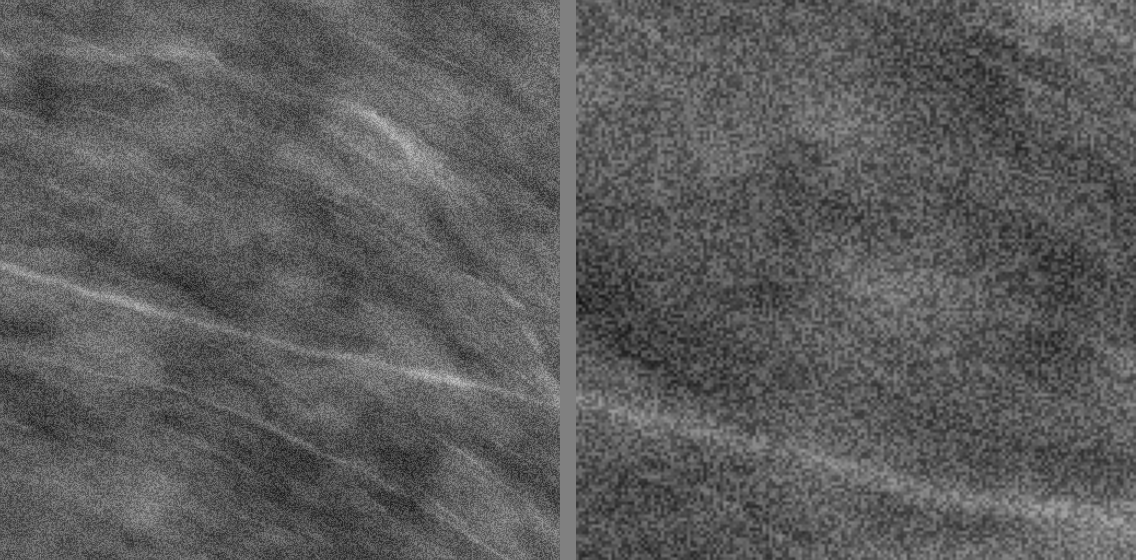
Left, the full canvas; right, a detail of the centre.
Reproduce this texture procedurally as a WebGL 1 fragment shader.

```glsl
precision highp float;
// Draws soft grey fibrous tissue: slanting streaks, bright strands and fine film grain.
uniform vec2 u_resolution;

float hash(vec2 p) {
  vec3 h = fract(vec3(p.xyx) * vec3(0.1031, 0.1030, 0.0973));
  h += dot(h, h.yzx + 33.33);
  return fract((h.x + h.y) * h.z);
}

float noise(vec2 p) {
  vec2 cell = floor(p), f = fract(p);
  f = f * f * (3.0 - 2.0 * f);
  float low = mix(hash(cell), hash(cell + vec2(1.0, 0.0)), f.x);
  float high = mix(hash(cell + vec2(0.0, 1.0)), hash(cell + 1.0), f.x);
  return mix(low, high, f.y);
}

float fbm(vec2 p) {
  float sum = 0.0, weight = 1.0, total = 0.0;
  for (int i = 0; i < 5; i++) {
    sum += weight * noise(p);
    total += weight;
    weight *= 0.7;
    p = p * 1.93 + vec2(17.3, 31.7);
  }
  return sum / total;
}

// Soft profile of a strand at a signed distance from its centre line
float strand(float offset, float width) {
  float d = offset / width;
  return exp(-d * d);
}

// Thin, faintly bent fibres scattered along the local flow
float fibres(vec2 p) {
  float sum = 0.0;
  for (int i = 0; i < 44; i++) {
    float id = float(i) + 3.0;
    vec2 centre = vec2(hash(vec2(id, 1.0)), hash(vec2(id, 2.0)));
    float slope = 0.15 + 0.45 * centre.x + 0.35 * hash(vec2(id, 3.0));
    float reach = mix(0.03, 0.12, hash(vec2(id, 4.0)));
    float width = mix(0.002, 0.0055, hash(vec2(id, 5.0)));
    vec2 d = p - centre;
    float across = (d.y + slope * d.x + 0.6 * d.x * d.x) / sqrt(1.0 + slope * slope);
    sum += strand(across, width) * strand(d.x, reach) * mix(0.4, 1.0, hash(vec2(id, 6.0)));
  }
  return sum;
}

void main() {
  vec2 uv = gl_FragCoord.xy / u_resolution;
  vec2 warp = vec2(fbm(uv * 6.0 + 40.0), fbm(uv * 6.0 + 80.0)) - 0.5;
  vec2 p = uv + 0.06 * warp;

  // Flow coordinates: x runs along the streaks, which steepen to the right
  vec2 flow = vec2(p.x - 0.35 * p.y, p.y + 0.2 * p.x + 0.28 * p.x * p.x);
  float tone = 0.343 + 0.42 * (fbm(flow * vec2(4.5, 12.0) + 5.0) - 0.5);
  tone += 0.06 * (noise(flow * vec2(14.0, 28.0) + 60.0) - 0.5);

  // Fine ridge lines, present in patches
  float ridge = 1.0 - abs(2.0 * noise(flow * vec2(3.0, 13.0) + 23.0) - 1.0);
  float patches = smoothstep(0.35, 0.75, noise(flow * vec2(5.0, 9.0) + 9.0));
  tone += 0.06 * pow(ridge, 9.0) * patches;

  // Broad bright band arching down to the right
  float bandY = 0.9 - 0.6 * pow(p.x, 4.0);
  float bandSlope = 2.4 * pow(p.x, 3.0);
  float band = (p.y - bandY) / sqrt(1.0 + bandSlope * bandSlope);
  float clumps = fbm(flow * vec2(8.0, 24.0) + 70.0);
  tone += 0.1 * clumps * strand(band, 0.06);
  tone += 0.11 * strand(band, 0.012) * smoothstep(0.42, 0.65, clumps);

  // Two long strands that brighten and fade along their length
  vec2 s = uv + 0.025 * warp;
  float pulse = smoothstep(0.1, 0.9, noise(vec2(s.x * 9.0, 4.0)));
  float upper = s.y - 0.52 + 0.29 * s.x - 0.05 * s.x * s.x;
  tone += (0.07 + 0.13 * pulse) * strand(upper, 0.005 + 0.005 * pulse);
  tone += 0.03 * strand(upper, 0.025);
  float lower = s.y - 0.37 + 0.1 * s.x + 0.35 * s.x * s.x;
  float fade = smoothstep(0.12, 0.35, s.x) * (0.5 + 0.5 * noise(vec2(s.x * 9.0, 12.0)));
  tone += 0.12 * fade * strand(lower, 0.005);

  tone += 0.11 * fibres(s);

  // Fine film grain
  tone += 0.275 * (noise(uv * 512.0) - 0.5);
  gl_FragColor = vec4(vec3(clamp(tone, 0.0, 1.0)), 1.0);
}
```
